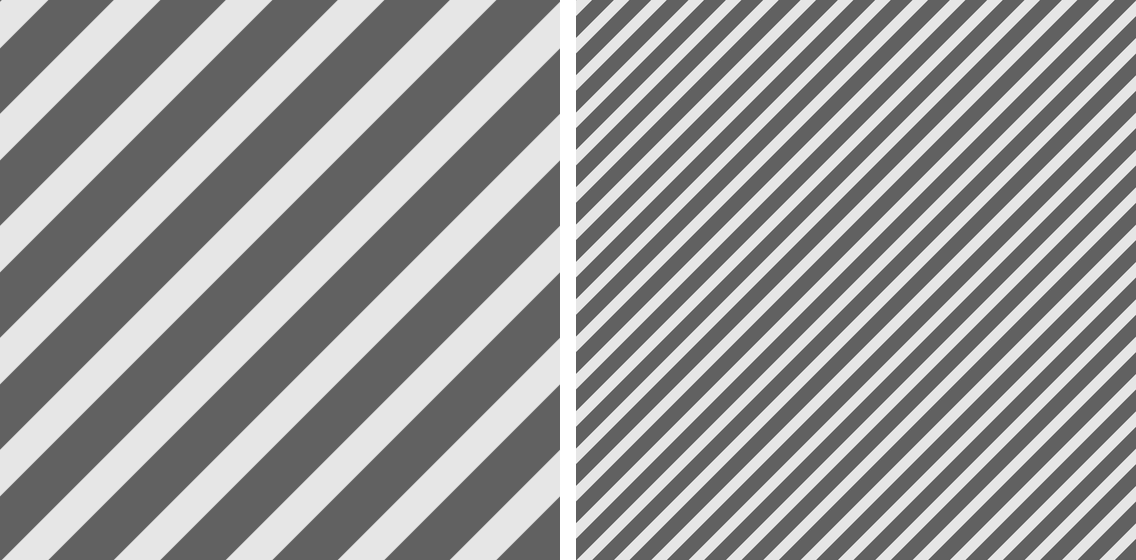
Left, the tile; right, the same tile 3 across and 3 down.
This pattern is drawn by a WebGL 2 fragment shader. Its source:

```glsl
#version 300 es
precision highp float;
// Flat diagonal stripes rising to the right, light bands on a dark ground.
// A phase that grows along x and falls along y is wrapped with fract; its
// whole number of repeats on each axis makes the canvas tile.

uniform vec2 u_resolution;
out vec4 fragColor;

const vec2 REPEATS = vec2(5.0, 5.0);    // stripes across and down, whole numbers
const float BAND_WIDTH = 0.4167;        // light share of one period
const float BAND_CENTER = 0.224;        // middle of the light band in its period
const vec3 DARK_GRAY = vec3(0.38);
const vec3 LIGHT_GRAY = vec3(0.90);

// Signed distance to the band edge in periods, positive inside the band.
float bandDistance(float phase) {
    float fromCenter = abs(fract(phase - BAND_CENTER + 0.5) - 0.5);
    return 0.5 * BAND_WIDTH - fromCenter;
}

void main() {
    vec2 uv = gl_FragCoord.xy / u_resolution;
    float phase = REPEATS.x * uv.x - REPEATS.y * uv.y;

    // Span of one pixel in phase, for smooth edges at any size.
    float pixelSpan = dot(REPEATS, 1.0 / u_resolution);
    float halfSpan = 0.5 * pixelSpan;
    float coverage = smoothstep(-halfSpan, halfSpan, bandDistance(phase));

    fragColor = vec4(mix(DARK_GRAY, LIGHT_GRAY, coverage), 1.0);
}
```
